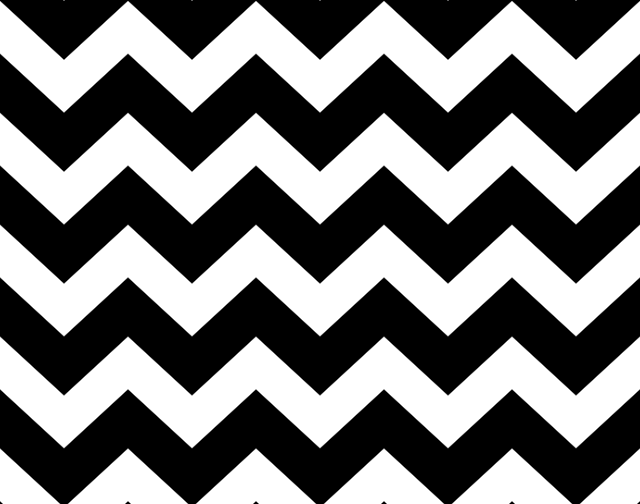
Write a Shadertoy shader that draws this pattern.

```glsl
// Horizontal black and white chevron stripes with crisp, smoothed edges.

const float ZIGZAGS_ACROSS = 5.0;    // full zigzags over the canvas width
const float STRIPES_DOWN   = 4.504;  // white + black pairs over the canvas height
const float ZIGZAG_DEPTH   = 0.527;  // peak to valley, in stripe pairs
const float WHITE_SHARE    = 0.472;  // white part of each stripe pair
const float TOP_OFFSET     = 0.0075; // first white peak below the top, in stripe pairs
const float EDGE_SOFTNESS  = 1.2;    // edge width in pixels
const vec3  WHITE = vec3(1.0);
const vec3  BLACK = vec3(0.0);

// Triangle wave: 0 at whole numbers, 1 halfway between them.
float triangleWave(float x) {
    return 1.0 - abs(2.0 * fract(x) - 1.0);
}

// Signed distance to a repeating band covering [0, width] of each unit.
float bandDistance(float phase, float width) {
    float centred = fract(phase - 0.5 * width + 0.5) - 0.5;
    return abs(centred) - 0.5 * width;
}

void mainImage(out vec4 fragColor, in vec2 fragCoord) {
    vec2 uv = fragCoord / iResolution.xy;

    // Stripe phase grows downward and is displaced by the zigzag.
    float zigzag = ZIGZAG_DEPTH * triangleWave(uv.x * ZIGZAGS_ACROSS);
    float phase = (1.0 - uv.y) * STRIPES_DOWN - TOP_OFFSET - zigzag;

    // Analytic phase change per pixel stays steady across the corners.
    vec2 slope = vec2(2.0 * ZIGZAG_DEPTH * ZIGZAGS_ACROSS, STRIPES_DOWN);
    float edge = EDGE_SOFTNESS * length(slope / iResolution.xy);

    float white = clamp(0.5 - bandDistance(phase, WHITE_SHARE) / edge, 0.0, 1.0);
    fragColor = vec4(mix(BLACK, WHITE, white), 1.0);
}
```
